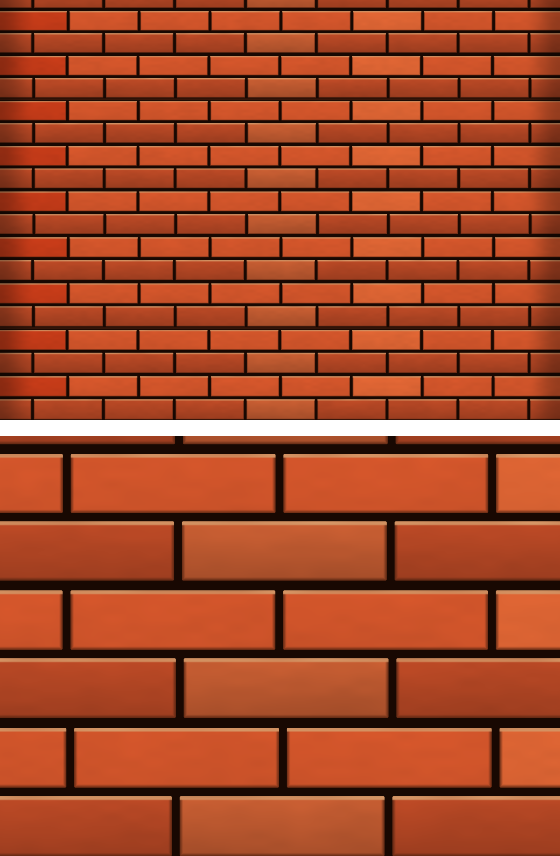
Top, the full canvas; bottom, a detail of the centre.
Write a Shadertoy shader that draws this texture.

```glsl
// Glossy brick wall: bright and dark courses alternate in running bond.
// Each course pair is folded to one cell, where a box distance gives the brick;
// top highlight, shaded rims, column tints and side vignette are layered on it.

// Lengths are in canvas heights, measured from the top left corner.
const float PAIR_HEIGHT   = 0.1087;  // one bright plus one dark course
const float FIRST_TOP     = 0.0262;  // top of the first bright course
const float DARK_OFFSET   = 0.0538;  // bright top to dark top
const float BRICK_HEIGHT  = 0.0472;
const float BRICK_PITCH   = 0.1688;
const float BRIGHT_JOINT  = 0.1606;  // first upright joint, bright course
const float DARK_JOINT    = 0.0790;  // first upright joint, dark course
const float HALF_JOINT    = 0.0031;
const float COURSE_JITTER = 0.0040;  // sideways drift between courses
const float SAG           = 0.0052;  // bowing of the courses in mid wall
const float SAG_SPAN      = 8.0;     // course pairs under the bow
const float CORNER        = 0.0012;
const float HIGHLIGHT     = 0.0030;
const float RIM           = 0.0032;
const float VIGNETTE      = 0.085;
const float GRAIN         = 0.035;
const float PI            = 3.14159;

const vec3 MORTAR       = vec3(0.095, 0.032, 0.008);
const vec3 MORTAR_SEAM  = vec3(0.31, 0.13, 0.06);
const vec3 BRIGHT_BRICK = vec3(0.815, 0.330, 0.165);
const vec3 BRIGHT_PALE  = vec3(0.860, 0.390, 0.200);
const vec3 BRIGHT_RED   = vec3(0.765, 0.230, 0.095);
const vec3 DARK_BRICK   = vec3(0.690, 0.270, 0.138);
const vec3 DARK_PALE    = vec3(0.735, 0.345, 0.185);
const vec3 EDGE_LIGHT   = vec3(0.840, 0.590, 0.400);
const vec3 EDGE_SHADE   = vec3(0.330, 0.140, 0.065);

float hash(vec2 p) {
    return fract(sin(dot(p, vec2(127.1, 311.7))) * 43758.5453);
}

float noise(vec2 p) {
    vec2 i = floor(p), f = fract(p);
    f = f * f * (3.0 - 2.0 * f);
    return mix(mix(hash(i), hash(i + vec2(1, 0)), f.x),
               mix(hash(i + vec2(0, 1)), hash(i + vec2(1, 1)), f.x), f.y);
}

float boxDistance(vec2 p, vec2 halfSize) {
    vec2 d = abs(p) - halfSize + CORNER;
    return length(max(d, 0.0)) + min(max(d.x, d.y), 0.0) - CORNER;
}

// Flat colour of a brick, by course kind and column
vec3 brickTint(bool dark, float column) {
    if (dark) return column == 4.0 ? DARK_PALE : DARK_BRICK;
    if (column == 0.0) return BRIGHT_RED;
    return column == 5.0 ? BRIGHT_PALE : BRIGHT_BRICK;
}

void mainImage(out vec4 fragColor, in vec2 fragCoord) {
    float pixel = 1.0 / iResolution.y;
    float wallWidth = iResolution.x * pixel;
    vec2 p = vec2(fragCoord.x, iResolution.y - fragCoord.y) * pixel;

    // Fold the bowed courses into pairs
    float y = p.y - FIRST_TOP;
    y += SAG * sin(PI * y / (SAG_SPAN * PAIR_HEIGHT));
    float pair = floor(y / PAIR_HEIGHT);
    float pairY = y - pair * PAIR_HEIGHT;
    bool dark = pairY > 0.5 * (BRICK_HEIGHT + DARK_OFFSET);
    float seamY = 0.5 * (DARK_OFFSET + BRICK_HEIGHT + PAIR_HEIGHT);

    // Position inside the brick
    float course = 2.0 * pair + (dark ? 1.0 : 0.0);
    float x = p.x - (dark ? DARK_JOINT : BRIGHT_JOINT);
    x += COURSE_JITTER * (hash(vec2(course, 3.0)) - 0.5);
    float column = floor(x / BRICK_PITCH) + 1.0;
    vec2 size = vec2(BRICK_PITCH - 2.0 * HALF_JOINT, BRICK_HEIGHT);
    vec2 q = vec2(x - (column - 1.0) * BRICK_PITCH - HALF_JOINT,
                  pairY - (dark ? DARK_OFFSET : 0.0));
    // The top rows of the cell belong to the joint above a bright brick
    float edge = boxDistance(q - 0.5 * size, 0.5 * size);
    vec2 t = clamp(q / size, 0.0, 1.0);

    // Brick face: vertical shading and fine grain
    vec3 brick = brickTint(dark, column);
    brick *= dark ? mix(1.08, 0.88, t.y) : mix(1.02, 0.97, t.y);
    brick *= 1.0 + GRAIN * (noise(p * vec2(60.0, 140.0)) - 0.5)
                 + GRAIN * (noise(p * 22.0 + course) - 0.5);

    // Shaded rim, then the lit top edge
    float rim = smoothstep(-RIM, 0.0, edge);
    brick = mix(brick, EDGE_SHADE, 0.75 * rim);
    float lit = 1.0 - smoothstep(HIGHLIGHT - pixel, HIGHLIGHT + pixel, q.y);
    float glint = mix(0.78, 1.0, noise(vec2(p.x * 30.0, course)));
    brick = mix(brick, EDGE_LIGHT, lit * glint);

    // Mortar, with a faint brown seam in some of the wide joints
    float seam = 1.0 - smoothstep(0.0, 0.0016 + pixel, abs(pairY - seamY));
    float seamAmount = step(0.45, hash(vec2(pair, 9.0)));
    vec3 mortar = mix(MORTAR, MORTAR_SEAM, 0.6 * seam * seamAmount);

    // Combine and darken both sides of the wall
    vec3 color = mix(brick, mortar, smoothstep(-0.5 * pixel, 0.5 * pixel, edge));
    float side = min(p.x, wallWidth - p.x);
    color *= mix(0.72, 1.0, smoothstep(0.0, VIGNETTE, side));
    fragColor = vec4(color, 1.0);
}
```
